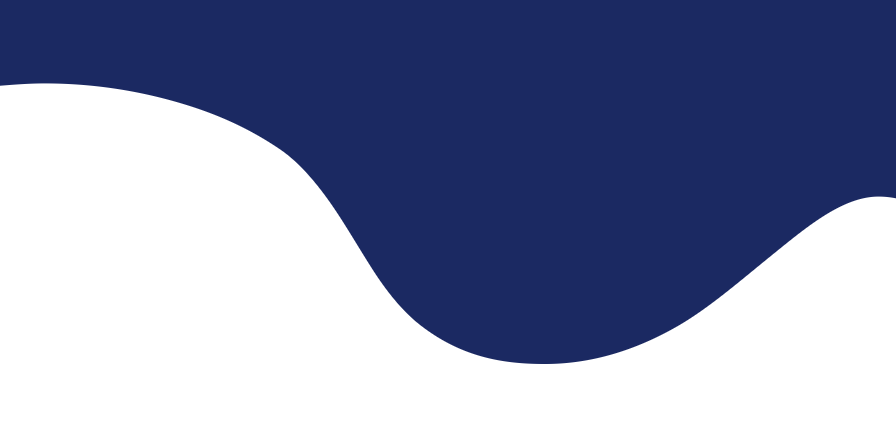
Give the GLSL for this background, as a WebGL 1 fragment shader.

```glsl
precision highp float;

uniform vec2 u_resolution;

// Cubic Hermite span between two knots: (x, height, slope)
float span(float x, vec3 a, vec3 b) {
    float w = b.x - a.x;
    float t = (x - a.x) / w;
    float s = 1.0 - t;
    return s * s * ((1.0 + 2.0 * t) * a.y + t * w * a.z)
         + t * t * ((1.0 + 2.0 * s) * b.y - s * w * b.z);
}

// Height of the wave across the canvas
float waveHeight(float x) {
    vec3 leftCrest = vec3(0.0495, 0.8138, 0.0);
    vec3 shoulder = vec3(0.2083, 0.7656, -0.62);
    vec3 bend = vec3(0.3125, 0.6667, -1.36);
    vec3 steepTop = vec3(0.3776, 0.5208, -3.06);
    vec3 steepEnd = vec3(0.4167, 0.3958, -3.1);
    vec3 basin = vec3(0.4688, 0.2747, -1.56);
    vec3 trough = vec3(0.6081, 0.1875, 0.0);
    vec3 rise = vec3(0.7552, 0.2708, 1.14);
    vec3 climb = vec3(0.8594, 0.4271, 1.62);
    vec3 rightCrest = vec3(0.9805, 0.5612, 0.0);

    if (x < leftCrest.x) return span(x, vec3(0.0, 0.8086, 0.16), leftCrest);
    if (x < shoulder.x) return span(x, leftCrest, shoulder);
    if (x < bend.x) return span(x, shoulder, bend);
    if (x < steepTop.x) return span(x, bend, steepTop);
    if (x < steepEnd.x) return span(x, steepTop, steepEnd);
    if (x < basin.x) return span(x, steepEnd, basin);
    if (x < trough.x) return span(x, basin, trough);
    if (x < rise.x) return span(x, trough, rise);
    if (x < climb.x) return span(x, rise, climb);
    if (x < rightCrest.x) return span(x, climb, rightCrest);
    return span(x, rightCrest, vec3(1.0, 0.5573, -0.4));
}

void main() {
    vec2 uv = gl_FragCoord.xy / u_resolution;
    vec3 navy = vec3(0.106, 0.161, 0.384);
    vec3 white = vec3(1.0);

    // Distance to the edge, corrected for its slope
    float slope = (waveHeight(uv.x + 0.001) - waveHeight(uv.x - 0.001)) / 0.002;
    slope *= u_resolution.y / u_resolution.x;
    float edge = (uv.y - waveHeight(uv.x)) / sqrt(1.0 + slope * slope);

    // Navy above the wave, white below, blended over one pixel
    float cover = clamp(edge * u_resolution.y + 0.5, 0.0, 1.0);
    gl_FragColor = vec4(mix(white, navy, cover), 1.0);
}
```
